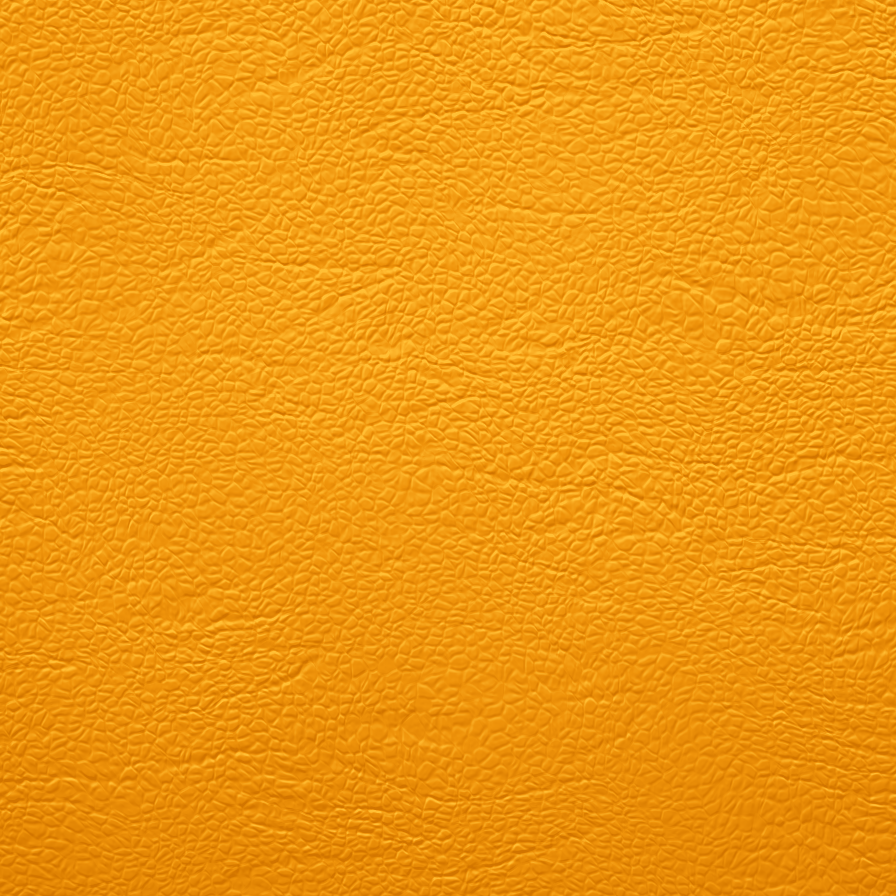
Give the GLSL for this texture, as a three.js fragment shader.

```glsl
// Amber leather: small rounded pebbles, wavy sideways creases and faint slanted
// scratches form a height field. It is lit from above by a height difference,
// and the resulting tone is laid over a soft fall-off from top to bottom.

varying vec2 vUv;

const vec3 SHADOW_AMBER = vec3(0.85, 0.485, 0.0);
const vec3 MID_AMBER = vec3(0.938, 0.578, 0.042);
const vec3 LIGHT_AMBER = vec3(0.995, 0.72, 0.18);
const vec2 LIGHT_STEP = vec2(-0.0005, 0.0015);
const vec2 PEBBLE_SCALE = vec2(74.0, 94.0);
const int CREASE_LAYERS = 3;

vec2 hash2(vec2 cell) {
  vec3 q = fract(cell.xyx * vec3(0.1031, 0.1030, 0.0973));
  q += dot(q, q.yzx + 33.33);
  return fract((q.xx + q.yz) * q.zy);
}

float cornerSlope(vec2 cell, vec2 offset) {
  return dot(hash2(cell) * 2.0 - 1.0, offset);
}

// Gradient noise, roughly -0.6 to 0.6
float noise(vec2 p) {
  vec2 i = floor(p);
  vec2 f = fract(p);
  vec2 u = f * f * f * (f * (f * 6.0 - 15.0) + 10.0);
  vec2 e = vec2(1.0, 0.0);
  float low = mix(cornerSlope(i, f), cornerSlope(i + e, f - e), u.x);
  float high = mix(cornerSlope(i + e.yx, f - e.yx), cornerSlope(i + 1.0, f - 1.0), u.x);
  return mix(low, high, u.y);
}

vec2 warp(vec2 p, float scale, float amount) {
  vec2 q = p * scale;
  return p + amount * vec2(noise(q + 17.3), noise(q + 61.7));
}

vec2 rotate(vec2 p, float angle) {
  float c = cos(angle);
  float s = sin(angle);
  return vec2(c * p.x - s * p.y, s * p.x + c * p.y);
}

// Domed cells parted by narrow valleys
float pebbles(vec2 p) {
  vec2 cell = floor(p);
  vec2 f = fract(p);
  float nearest = 8.0;
  float second = 8.0;
  for (int y = -1; y <= 1; y++) {
    for (int x = -1; x <= 1; x++) {
      vec2 offset = vec2(float(x), float(y));
      float d = length(offset + hash2(cell + offset) - f);
      second = min(second, max(nearest, d));
      nearest = min(nearest, d);
    }
  }
  return smoothstep(0.0, 0.5, second - nearest) - 0.4 * nearest * nearest;
}

// Thin line along the zero contour of a noise field
float contourLine(vec2 p, float width) {
  return 1.0 - smoothstep(0.0, width, abs(noise(p)));
}

// Broken, mostly level folds
float creases(vec2 p) {
  float fold = 0.0;
  for (int i = 0; i < CREASE_LAYERS; i++) {
    float layer = float(i);
    vec2 shift = vec2(13.7, 29.3) * (layer + 1.0);
    vec2 q = rotate(p, 0.16 * (layer - 1.0));
    float present = smoothstep(-0.08, 0.25, noise(q * vec2(4.0, 9.0) + shift.yx));
    float line = contourLine(q * vec2(3.5, 14.0 + 4.0 * layer) + shift, 0.055);
    fold = max(fold, line * present);
  }
  return fold;
}

// Fine lines crossing on two slants
float scratches(vec2 p) {
  float rising = contourLine(rotate(p, -0.85) * vec2(11.0, 42.0), 0.09);
  float falling = contourLine(rotate(p, 0.75) * vec2(10.0, 38.0) + 47.0, 0.09);
  return max(rising, falling);
}

float leatherHeight(vec2 p) {
  vec2 bent = warp(warp(p, 6.0, 0.035), 34.0, 0.008);
  vec2 rough = warp(bent, 95.0, 0.004);
  float grain = pebbles(rough * PEBBLE_SCALE);
  float grit = noise(p * 170.0 + 5.0);
  return 0.62 * grain + 0.22 * grit - 0.75 * creases(rough) - 0.2 * scratches(bent);
}

// Broad light: brightest above the middle, dim along the bottom
float broadLight(vec2 p) {
  vec2 fromGlow = (p - vec2(0.52, 0.72)) * vec2(0.8, 1.0);
  return 0.3 - 1.25 * dot(fromGlow, fromGlow) + 0.2 * (p.y - 0.5) + 0.18 * noise(p * 4.0 + 9.0);
}

vec3 amber(float tone) {
  vec3 lit = mix(MID_AMBER, LIGHT_AMBER, clamp(tone, 0.0, 1.2));
  return mix(lit, SHADOW_AMBER, clamp(-tone, 0.0, 1.3));
}

void main() {
  float relief = leatherHeight(vUv - LIGHT_STEP) - leatherHeight(vUv + LIGHT_STEP);
  float depth = 1.35 + 0.6 * noise(vUv * 3.0 + 3.0) + 0.4 * (vUv.y - 0.5);
  gl_FragColor = vec4(amber(broadLight(vUv) + relief * depth), 1.0);
}
```
